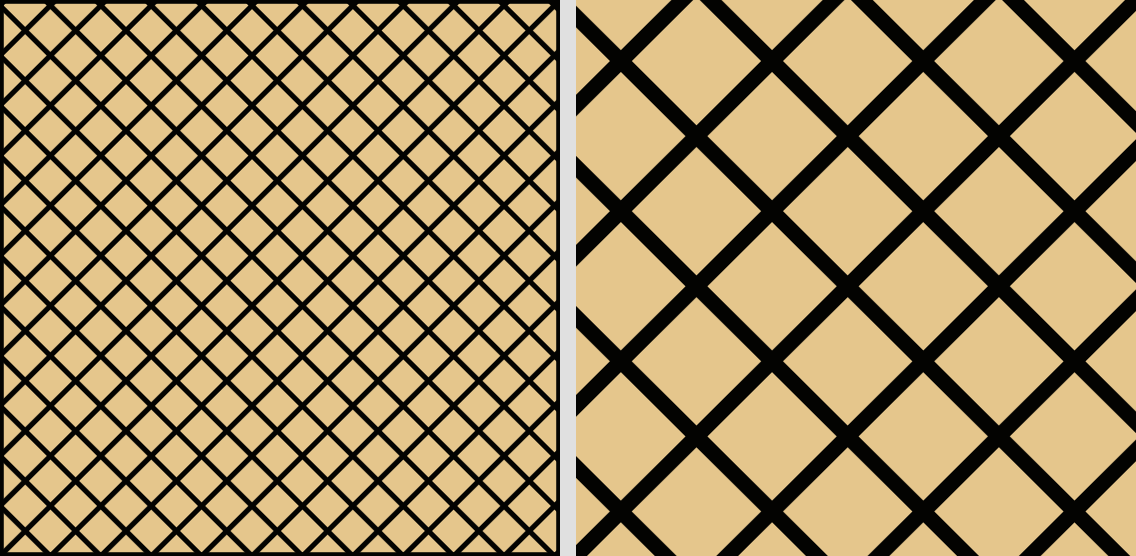
Left: the whole. Right: its middle third, enlarged.
A Shadertoy shader for this pattern:

```glsl
const vec3  TILE_COLOR   = vec3(0.898, 0.776, 0.549);
const vec3  LINE_COLOR   = vec3(0.010, 0.010, 0.002);
const float REPEATS      = 11.11;   // diamonds across and down
const float LINE_WIDTH   = 0.0092;  // in canvas widths
const float BORDER_WIDTH = 0.0068;  // in canvas widths
const float EDGE_PIXELS  = 1.1;     // softness of every edge

// Distance to the nearest integer
float gridDistance(float t) {
    return abs(fract(t + 0.5) - 0.5);
}

// Coverage of the region where the signed distance is positive
float coverage(float signedDistance) {
    float pixel = EDGE_PIXELS / iResolution.x;
    return clamp(0.5 + signedDistance / pixel, 0.0, 1.0);
}

void mainImage(out vec4 fragColor, in vec2 fragCoord) {
    vec2 uv = fragCoord / iResolution.xy;

    // Two families of diagonal lines, crossing at the lower left corner
    vec2 lattice = uv * REPEATS;
    float toWidths = inversesqrt(2.0) / REPEATS;
    float rising  = gridDistance(lattice.x - lattice.y) * toWidths;
    float falling = gridDistance(lattice.x + lattice.y) * toWidths;
    float tile = coverage(rising - 0.5 * LINE_WIDTH)
               * coverage(falling - 0.5 * LINE_WIDTH);

    // Frame around the canvas
    vec2 toEdge = min(fragCoord, iResolution.xy - fragCoord) / iResolution.x;
    tile *= coverage(min(toEdge.x, toEdge.y) - BORDER_WIDTH);

    fragColor = vec4(mix(LINE_COLOR, TILE_COLOR, tile), 1.0);
}
```
